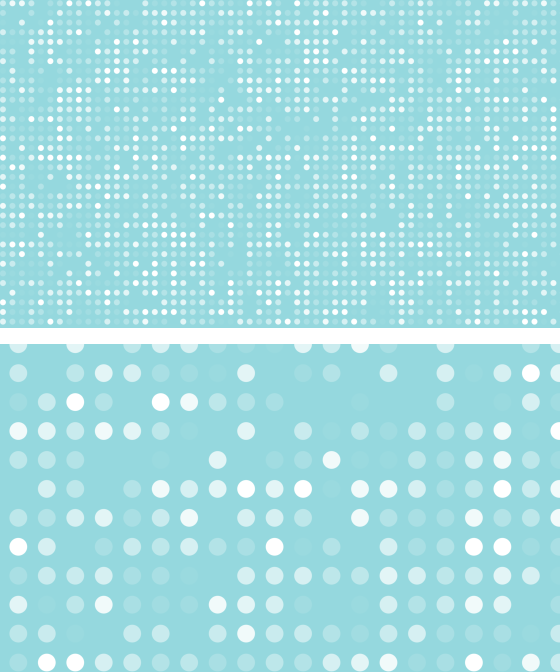
Top, the full canvas; bottom, a detail of the centre.
Write a WebGL 2 fragment shader that draws this pattern.

```glsl
#version 300 es
precision highp float;
// A regular grid of small white dots on a flat aqua ground.
// Each dot gets a stepped opacity from a hash of its cell, biased by smooth
// noise so that bright and faint dots gather into loose patches.

uniform vec2 u_resolution;
out vec4 fragColor;

const vec2  GRID = vec2(59.0, 34.0);         // dots across and down
const vec2  FIRST_DOT = vec2(0.31, 0.66);    // lower left dot centre, in cells
const float RADIUS = 0.009;                  // in canvas heights
const float LEVELS = 10.0;                   // opacity steps above zero
const float FADE_POWER = 1.4;                // higher gives more faint dots
const float PATCH_CELLS = 3.5;               // patch size, in cells
const float PATCH_BIAS = 0.3;                // strength of the patches
const vec3  AQUA = vec3(0.586, 0.848, 0.870);
const vec3  WHITE = vec3(1.0);

float hash(vec2 p) {
    vec3 q = fract(vec3(p.xyx) * vec3(0.1031, 0.1030, 0.0973));
    q += dot(q, q.yzx + 33.33);
    return fract((q.x + q.y) * q.z);
}

float valueNoise(vec2 p) {
    vec2 i = floor(p);
    vec2 f = fract(p);
    f = f * f * (3.0 - 2.0 * f);
    float low = mix(hash(i), hash(i + vec2(1.0, 0.0)), f.x);
    float high = mix(hash(i + vec2(0.0, 1.0)), hash(i + vec2(1.0)), f.x);
    return mix(low, high, f.y);
}

// Stepped opacity of the dot in one cell
float dotOpacity(vec2 cell) {
    float patchShift = valueNoise(cell / PATCH_CELLS + 71.0) - 0.5;
    float brightness = clamp(hash(cell + 17.0) + PATCH_BIAS * patchShift, 0.0, 1.0);
    float level = min(floor(brightness * (LEVELS + 1.0)) / LEVELS, 1.0);
    return pow(level, FADE_POWER);
}

void main() {
    // Grid cell, and offset from its dot centre in canvas heights
    vec2 uv = gl_FragCoord.xy / u_resolution;
    vec2 gridPos = uv * GRID - FIRST_DOT + 0.5;
    vec2 cell = floor(gridPos);
    vec2 pitch = vec2(u_resolution.x / u_resolution.y, 1.0) / GRID;
    vec2 offset = (fract(gridPos) - 0.5) * pitch;

    // Smooth disc edge, about one pixel wide
    float edge = 0.7 / u_resolution.y;
    float disc = 1.0 - smoothstep(RADIUS - edge, RADIUS + edge, length(offset));

    fragColor = vec4(mix(AQUA, WHITE, disc * dotOpacity(cell)), 1.0);
}
```
